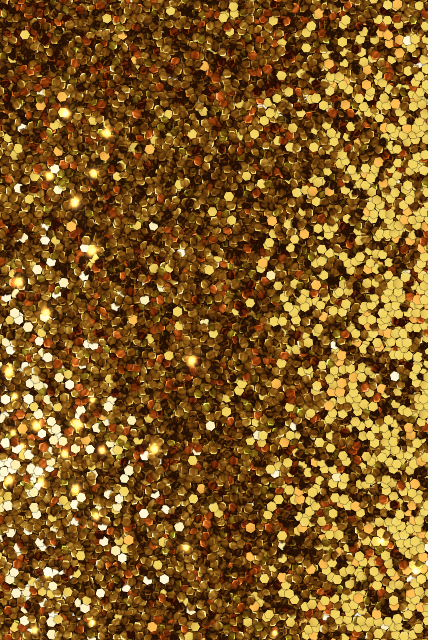
This texture is drawn by a Shadertoy shader. Its source:

```glsl
// A sheet of gold glitter: two layers of small overlapping hexagonal flakes on
// staggered jittered grids, each with its own tilt, tone and shiny rim.
// Flat yellow flakes gather at the right, white glints with bloom at lower left.

vec3 hash3(vec2 p) {
    vec3 q = fract(p.xyx * vec3(0.1031, 0.1030, 0.0973));
    q += dot(q, q.yxz + 33.33);
    return fract((q.xxy + q.yzz) * q.zyx);
}

// Ramp from deep brown through gold to near white
vec3 goldTone(float t) {
    vec3 c = mix(vec3(0.15, 0.06, 0.01), vec3(0.38, 0.21, 0.035), smoothstep(0.0, 0.22, t));
    c = mix(c, vec3(0.53, 0.33, 0.07), smoothstep(0.22, 0.45, t));
    c = mix(c, vec3(0.70, 0.52, 0.18), smoothstep(0.45, 0.68, t));
    c = mix(c, vec3(0.95, 0.83, 0.38), smoothstep(0.68, 0.88, t));
    return mix(c, vec3(1.0, 0.97, 0.84), smoothstep(0.9, 1.05, t));
}

// Soft clumps from layered sines, about -1 to 1
float clumps(vec2 p) {
    return 0.5 * sin(p.x * 23.0 + 2.0 * sin(p.y * 13.0))
         + 0.5 * sin(p.y * 19.0 + 2.0 * sin(p.x * 17.0 + 1.0));
}

// Chance of a flat yellow flake, densest along the right side
float yellowChance(vec2 p) {
    float side = smoothstep(0.52, 1.0, p.x + 0.05 * clumps(p));
    float topFade = 1.0 - 0.6 * smoothstep(1.25, 1.5, p.y);
    return 0.025 + 0.50 * side * topFade * (0.7 + 0.45 * clumps(p * 1.3 + 4.0));
}

// Strength of the lit patch at the lower left
float glintZone(vec2 p) {
    vec2 d = (p - vec2(0.0, 0.42)) / vec2(0.28, 0.42);
    return exp(-dot(d, d));
}

float hexDistance(vec2 p, float radius) {
    p = abs(p);
    return max(p.x, dot(p, vec2(0.5, 0.866))) - radius;
}

void addFlake(inout vec3 color, vec2 local, vec2 id, vec2 place, float layer, float pixel) {
    vec3 h = hash3(id + 17.3);
    vec3 k = hash3(id + 91.7);
    float zone = glintZone(place);
    bool white = h.x < 0.004 + 0.13 * zone;
    bool yellow = h.y < yellowChance(place) * mix(0.75, 1.2, layer);
    bool bright = white || yellow;
    if (layer > 0.5 && !bright && h.z > 0.45) return;

    // Foreshorten the tilted flakes along a random axis
    float angle = 6.2832 * k.x;
    vec2 axis = vec2(cos(angle), sin(angle));
    vec2 p = vec2(dot(local, axis), dot(local, vec2(-axis.y, axis.x)));
    p.x *= bright ? 1.0 : 1.0 + 0.55 * k.y * k.y;
    float d = hexDistance(p, 0.51 + 0.06 * k.z);

    // Face tone with a slope, plus fine crinkled reflections
    float tone = 0.62 * fract(h.z * 7.31 + k.y) - 0.01;
    tone += 0.13 * zone + 0.04 * clumps(place * 0.6);
    tone += 0.22 * p.x + 0.07 * sin(9.0 * p.y + 6.0 * p.x + 20.0 * k.z);
    if (yellow) tone = 0.82 + 0.10 * k.y + 0.07 * p.x;
    if (white) tone = 0.98 + 0.08 * k.y;

    // One lit side of the rim, the other in shadow
    float rim = smoothstep(0.17, 0.03, abs(d + 0.07));
    float facing = dot(normalize(local + 0.0001), vec2(cos(angle * 3.0), sin(angle * 3.0)));
    if (!bright) tone += rim * (0.48 * smoothstep(0.25, 0.9, facing) - 0.12);
    vec3 face = goldTone(tone);

    // Some coppery and a few olive flakes
    float copper = step(0.87 - 0.05 * smoothstep(1.1, 1.5, place.y), k.z);
    if (!white) face *= mix(vec3(1.0), vec3(1.12, 0.75, 0.65), copper * (yellow ? 0.4 : 1.0));
    if (!bright) face *= mix(vec3(1.0), vec3(0.92, 1.07, 0.8), step(k.z, 0.09));

    // Contact shadow first, then the flake itself
    color *= 1.0 - 0.35 * smoothstep(0.16, 0.0, d);
    color = mix(color, face, smoothstep(0.5 * pixel, -0.5 * pixel, d));
}

// Bloom around sparse strong glints
float bloom(vec2 p) {
    float light = 0.0;
    vec2 cell = floor(p * 15.0);
    for (int j = -1; j <= 1; j++)
    for (int i = -1; i <= 1; i++) {
        vec2 id = cell + vec2(i, j);
        vec3 h = hash3(id + 53.1);
        vec2 center = (id + 0.2 + 0.6 * h.xy) / 15.0;
        float lit = step(h.z, 0.02 + 0.50 * glintZone(center));
        float r = length((p - center) * vec2(1.0, 0.9));
        float size = 0.6 + 0.6 * fract(h.z * 41.0);
        light += lit * (1.5 * exp(-pow(r / (0.0085 * size), 2.0)) + 0.28 * exp(-r / (0.013 * size)));
    }
    return light;
}

void mainImage(out vec4 fragColor, in vec2 fragCoord) {
    vec2 uv = fragCoord / iResolution.x;
    float density = 52.0;
    float pixel = density / iResolution.x;
    vec3 color = goldTone(0.1);
    for (int layer = 0; layer < 2; layer++) {
        float top = float(layer);
        vec2 q = uv * density + top * vec2(0.37, 0.51) + 8.0;
        float row = floor(q.y / 0.87);
        for (int j = -1; j <= 1; j++) {
            float y = row + float(j);
            float shift = 0.5 * mod(y, 2.0);
            float column = floor(q.x - shift);
            for (int i = -1; i <= 1; i++) {
                vec2 id = vec2(column + float(i), y);
                vec2 jitter = (hash3(id + 211.0 * top).xy - 0.5) * 0.46;
                vec2 center = vec2(id.x + 0.5 + shift, (y + 0.5) * 0.87) + jitter;
                vec2 place = (center - 8.0) / density;
                addFlake(color, q - center, id + 137.0 * top, place, top, pixel);
            }
        }
    }
    color += bloom(uv) * vec3(1.0, 0.82, 0.42);
    fragColor = vec4(min(color, vec3(1.0, 0.98, 0.9)), 1.0);
}
```
